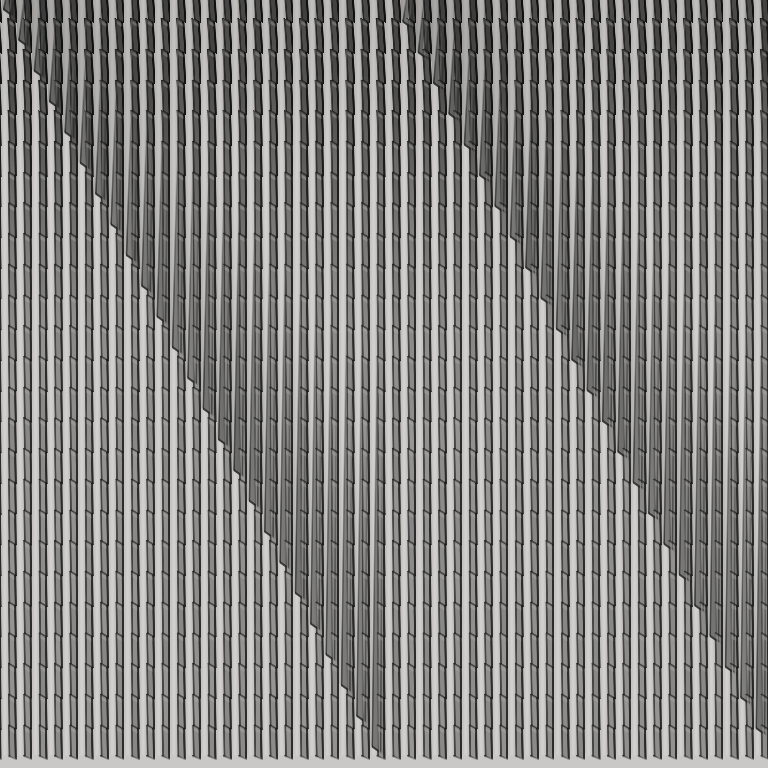
This pattern is drawn by a Shadertoy shader. Its source:

```glsl
const float COLUMNS = 50.0;
const float ROWS = 25.0;
const float GAP = 0.44;
const vec3 WARM = vec3(1.0, 0.995, 0.988);

float hash(vec2 p) {
    return fract(sin(dot(p, vec2(127.1, 311.7))) * 43758.5453);
}

// Soft band between two edges
float band(float x, float lo, float hi, float blur) {
    return smoothstep(lo - blur, lo + blur, x) * (1.0 - smoothstep(hi - blur, hi + blur, x));
}

// Soft stroke around a centre line
float stroke(float x, float width, float blur) {
    return 1.0 - smoothstep(width - blur, width + blur, abs(x));
}

// Depth at which the long streak of a column ends
float streakEnd(float column) {
    float secondHalf = step(25.0, column);
    return (mod(column, 25.0) + 1.0) / ROWS - 0.026 - 0.024 * secondHalf;
}

// Pale channel between two bars
float channelShade(float x) {
    return mix(0.77, 0.82, stroke(x - GAP * 0.5, 0.10, 0.08));
}

// Metal bar: grey face between two dark rims
float barShade(float s, float depth, float grain, float blur) {
    float daylight = smoothstep(0.0, 0.5, depth);
    float face = mix(0.30, 0.56, daylight) + 0.06 * (grain - 0.5);
    float leftRim = 1.0 - smoothstep(0.20 - blur, 0.22 + blur, s);
    float rightRim = smoothstep(0.70 - blur, 0.72 + blur, s);
    float shade = mix(face, mix(0.16, 0.27, daylight), leftRim);
    return mix(shade, mix(0.07, 0.17, daylight), rightRim);
}

void mainImage(out vec4 fragColor, in vec2 fragCoord) {
    vec2 uv = fragCoord / iResolution.xy;
    float depth = 1.0 - uv.y;
    float blurX = 0.55 * COLUMNS / iResolution.x;
    float blurY = 0.7 * ROWS / iResolution.y;

    // Column and row cells
    float across = uv.x * COLUMNS - 0.1;
    float column = floor(across);
    float x = across - column;
    float s = (x - GAP) / (1.0 - GAP);
    float slant = 0.16 * (clamp(s, 0.0, 1.0) - 0.5);
    float down = depth * ROWS + 0.33 - slant;
    float row = floor(down);
    float y = down - row;
    float grain = hash(vec2(column, row));

    // Bars lean slightly inside each segment, most of all near the top
    float lean = (0.5 - y) * mix(0.16, 0.04, smoothstep(0.0, 0.25, depth));
    float end = streakEnd(column);
    float rise = end - depth + 0.014 * (x - 0.27);
    float above = smoothstep(-0.002, 0.002, rise);
    float bar = band(x + lean, GAP, 0.98, blurX);
    float shade = mix(channelShade(x), barShade(s + lean * 1.8, depth, grain, blurX), bar);

    // Long tapering streaks above each diagonal, grey with a dark outline
    float taper = clamp(rise / (0.5 * end + 0.03), 0.0, 1.0);
    float streakLeft = mix(0.14, GAP, taper);
    float fill = band(x, streakLeft, GAP + 0.03, blurX) * above;
    float tone = mix(0.42, 0.54, hash(vec2(column, 7.0)));
    shade = mix(shade, tone, fill * 0.9);
    float outline = stroke(x - streakLeft, 0.05, blurX) * above;
    shade = mix(shade, 0.15, outline * 0.75 * (1.0 - taper));

    // Pale sliver and dark hairline crossing the bar beside a streak
    float nearEnd = above * (1.0 - taper);
    float sliver = stroke(x - mix(0.50, 0.70, taper), 0.05, blurX);
    shade = mix(shade, 0.62, sliver * nearEnd * 0.5);
    float hairline = stroke(x - mix(0.68, 0.82, taper), 0.05, blurX);
    shade = mix(shade, 0.16, hairline * nearEnd * 0.65);

    // Small slanted joints with a bright notch below
    float joint = stroke(min(y, 1.0 - y), 0.03, blurY) * bar;
    float notch = stroke(y - 0.12, 0.05, blurY) * band(s, 0.15, 0.7, 0.12);
    shade = mix(shade, 0.66, notch * 0.45);
    shade = mix(shade, 0.08, joint * 0.6);

    // Thin dark tip where a streak ends
    float tip = stroke(rise * ROWS, 0.04, blurY) * band(x, 0.10, 0.55, blurX);
    shade = mix(shade, 0.10, tip * 0.75);

    // Soft shadow trailing each diagonal and lying along the top
    float trail = above * (1.0 - smoothstep(0.0, 0.4, rise)) * (1.0 - 0.5 * depth);
    float topShadow = 1.0 - smoothstep(0.0, 0.25, depth);
    shade *= 1.0 - 0.14 * trail - 0.08 * topShadow;

    // Plain strip along the bottom
    float foot = smoothstep(0.985, 0.989, depth - 0.004 * (s - 0.5));
    shade = mix(shade, 0.79, foot);

    fragColor = vec4(shade * WARM, 1.0);
}
```
